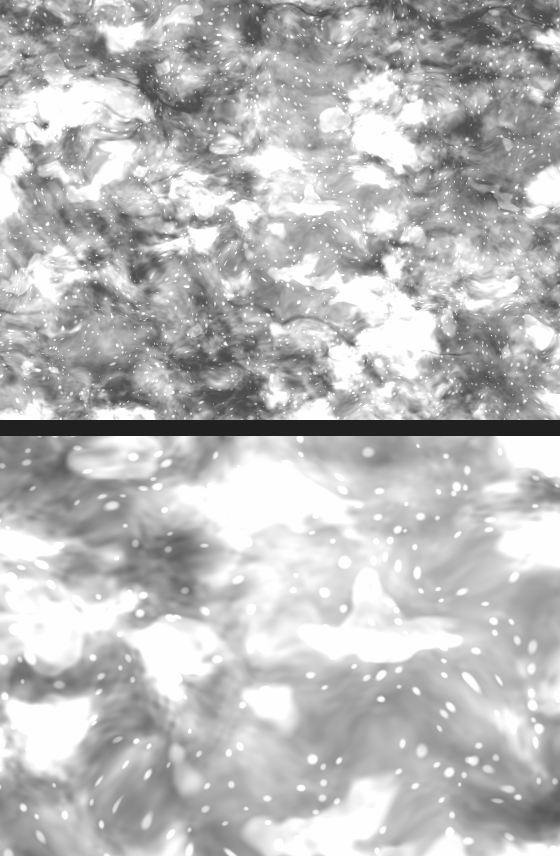
Top: the whole. Bottom: its middle third, enlarged.
This texture is drawn by a Shadertoy shader. Its source:

```glsl
// Grey crystalline rock seen under a microscope: pale clipped patches, dark
// mottled grains, horizontal and slanted fibres, and tiny bright glints.
// Layers of rotated value noise are summed and passed through a soft tone curve.

const float MEAN_TONE = 0.615;
const float DARK_FLOOR = 0.30;
const float WHITE_LIMIT = 0.995;
const float LEVEL_ANGLE = -0.06;
const float SLANT_ANGLE = -0.92;

float hash(vec2 cell) {
    vec3 q = fract(cell.xyx * vec3(0.1031, 0.1030, 0.0973));
    q += dot(q, q.yzx + 33.33);
    return fract((q.x + q.y) * q.z);
}

vec2 rotate(vec2 p, float angle) {
    float c = cos(angle), s = sin(angle);
    return vec2(c * p.x + s * p.y, c * p.y - s * p.x);
}

// Smooth value noise from -1 to 1
float noise(vec2 p) {
    vec2 cell = floor(p), f = fract(p);
    f = f * f * (3.0 - 2.0 * f);
    float low = mix(hash(cell), hash(cell + vec2(1, 0)), f.x);
    float high = mix(hash(cell + vec2(0, 1)), hash(cell + vec2(1, 1)), f.x);
    return 2.0 * mix(low, high, f.y) - 1.0;
}

// Octaves are turned against each other to hide the lattice
float fbm(vec2 p, int octaves, float gain) {
    float sum = 0.0, weight = 0.5;
    for (int i = 0; i < octaves; i++) {
        sum += weight * noise(p);
        p = rotate(p, 0.65) * 2.03 + 17.3;
        weight *= gain;
    }
    return sum;
}

// Noise drawn out along one direction
float fibres(vec2 p, float angle, vec2 frequency) {
    vec2 q = rotate(p, angle) * frequency;
    return 0.6 * noise(q) + 0.4 * noise(q * 2.1 + 5.7);
}

// Scattered round glints, at most one in each cell
float glints(vec2 p, float density, float share, float radius) {
    vec2 q = p * density, cell = floor(q);
    vec2 centre = 0.3 + 0.4 * vec2(hash(cell + 3.1), hash(cell + 8.7));
    float size = radius * mix(0.6, 1.3, hash(cell + 21.4));
    float spot = 1.0 - smoothstep(0.3 * size, size, length(fract(q) - centre));
    return spot * step(hash(cell + 40.2), share);
}

// Keeps shadows above the floor without a hard edge
float softFloor(float tone, float lowest) {
    float k = 20.0;
    return lowest + log(1.0 + exp((tone - lowest) * k)) / k;
}

void mainImage(out vec4 fragColor, in vec2 fragCoord) {
    vec2 p = fragCoord / iResolution.y + 3.0;
    vec2 warp = vec2(fbm(p * 9.0, 3, 0.5), fbm(p * 9.0 + 31.0, 3, 0.5));
    vec2 w = p + 0.035 * warp;

    // Broad mottling and finer grain, quieter in smooth crystals
    float broad = fbm(w * vec2(3.6, 4.8), 4, 0.5);
    float grain = fbm(w * vec2(17.0, 21.0) + 9.0, 4, 0.68);
    float roughness = smoothstep(-0.55, 0.25, noise(w * vec2(4.0, 6.0) + 60.0));
    float tone = MEAN_TONE + 0.36 * broad + mix(0.22, 0.46, roughness) * grain;

    // Fibres lie level, with slanted bundles in some zones
    float slanted = smoothstep(0.0, 0.45, noise(p * 2.6 + 12.0));
    float level = fibres(w, LEVEL_ANGLE, vec2(6.0, 34.0));
    float slant = fibres(p + 0.012 * warp, SLANT_ANGLE, vec2(8.0, 48.0));
    tone += mix(0.13 * level, 0.21 * slant, slanted);

    // Narrow dark crevices
    float seam = abs(fbm(w * vec2(3.5, 9.0) + 75.0, 3, 0.5));
    float seamZone = smoothstep(-0.1, 0.5, noise(p * 5.0 + 44.0));
    tone -= 0.17 * seamZone * (1.0 - smoothstep(0.0, 0.07, seam));

    // Overexposed patches with ragged rims, large and small
    float largePatch = fbm(w * vec2(4.6, 5.6) + 90.0, 4, 0.52) + 0.12 * grain;
    float smallPatch = fbm(w * vec2(15.0, 18.0) + 53.0, 3, 0.5) + 0.25 * broad;
    tone += 0.36 * smoothstep(0.17, 0.38, largePatch);
    tone += 0.25 * smoothstep(0.27, 0.43, smallPatch);

    // Glints of two sizes
    tone += 0.36 * glints(w, 40.0, 0.22, 0.20);
    tone += 0.26 * glints(w + 7.0, 75.0, 0.24, 0.30);

    tone = min(softFloor(tone, DARK_FLOOR), WHITE_LIMIT);
    fragColor = vec4(vec3(tone), 1.0);
}
```
